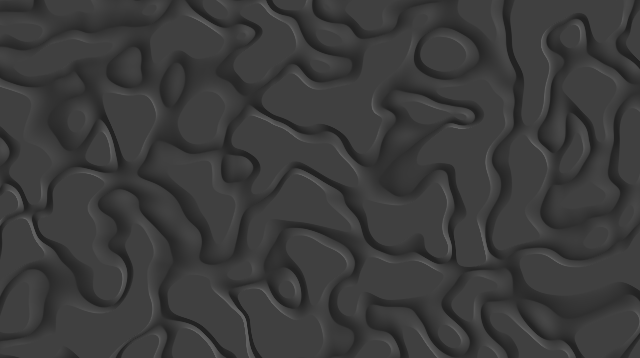
A Shadertoy shader for this texture:

```glsl
vec2 randomGradient(vec2 cell) {
    vec3 q = fract(cell.xyx * vec3(0.1031, 0.1030, 0.0973));
    q += dot(q, q.yzx + 33.33);
    float angle = 6.2832 * fract((q.x + q.y) * q.z);
    return vec2(cos(angle), sin(angle));
}

float gradientNoise(vec2 p) {
    vec2 cell = floor(p);
    vec2 f = p - cell;
    vec2 u = f * f * f * (f * (f * 6.0 - 15.0) + 10.0);
    vec2 e = vec2(1.0, 0.0);
    float a = dot(randomGradient(cell), f);
    float b = dot(randomGradient(cell + e.xy), f - e.xy);
    float c = dot(randomGradient(cell + e.yx), f - e.yx);
    float d = dot(randomGradient(cell + e.xx), f - e.xx);
    return mix(mix(a, b, u.x), mix(c, d, u.x), u.y);
}

// Grooves follow the zero lines of warped noise; everything above is cut flat.
float relief(vec2 p) {
    float width = gradientNoise(p * 0.55 + 63.1);
    p += 0.45 * vec2(gradientNoise(p * 0.6 + 17.3), gradientNoise(p * 0.6 + 41.8));
    float n = gradientNoise(p) + 0.24 * gradientNoise(p * 1.7 + 8.6);
    float plateau = 0.18 + 0.2 * width;
    float height = sqrt(n * n + 0.00004) / plateau;
    float blend = max(0.02 - abs(height - 1.0), 0.0);
    return min(height, 1.0) - blend * blend / 0.08;
}

void mainImage(out vec4 fragColor, in vec2 fragCoord) {
    vec2 p = 6.4 * fragCoord / iResolution.y + vec2(23.0, 11.0);

    // Surface slope by central differences
    vec2 e = vec2(0.009, 0.0);
    vec2 slope = vec2(relief(p + e.xy) - relief(p - e.xy),
                      relief(p + e.yx) - relief(p - e.yx)) / (2.0 * e.x);

    // Side light from the right, with darker groove floors
    float facing = -dot(slope, normalize(vec2(0.85, 0.5)));
    float depth = 1.0 - relief(p);
    float shade = 0.25 + 0.011 * facing - 0.065 * depth;

    // Thin glint where a steep lit wall meets the flat top
    float rim = smoothstep(0.35, 0.0, depth) * smoothstep(2.5, 8.0, facing);
    shade += 0.065 * rim;

    fragColor = vec4(vec3(clamp(shade, 0.135, 0.38)), 1.0);
}
```
